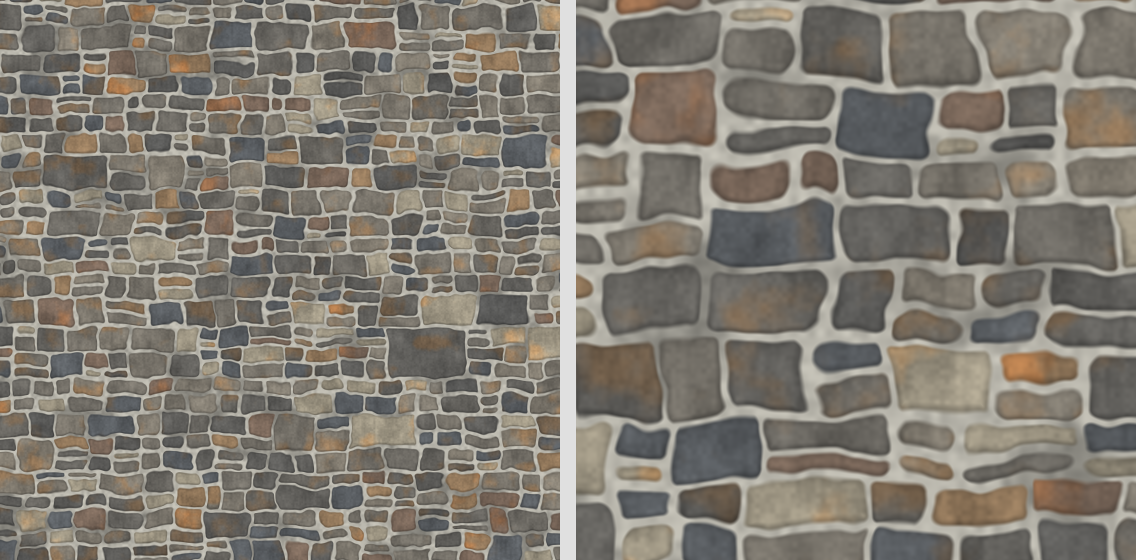
Left: the whole. Right: its middle third, enlarged.
Write a three.js fragment shader that draws this texture.

```glsl
varying vec2 vUv;

#define COURSES 12.0      // double rows up the wall
#define BLOCKS 3.0        // blocks along each course
#define ASPECT 2.0        // widest stone, relative to its height
#define MIN_SPLIT 0.075   // stones narrower than this stay whole
#define WARP 0.012        // waviness of the joints
#define JOINT_MIN 0.0014  // half width of the joints
#define JOINT_MAX 0.0040
#define CORNER 0.007      // corner rounding
#define SOFTNESS 0.0016   // edge blur
#define GRAIN 0.20        // contrast inside a stone

float hash(vec2 p) {
  vec3 q = fract(p.xyx * 0.1031);
  q += dot(q, q.yzx + 33.33);
  return fract((q.x + q.y) * q.z);
}

float noise(vec2 p) {
  vec2 i = floor(p), f = fract(p);
  f = f * f * (3.0 - 2.0 * f);
  float low = mix(hash(i), hash(i + vec2(1.0, 0.0)), f.x);
  float high = mix(hash(i + vec2(0.0, 1.0)), hash(i + vec2(1.0)), f.x);
  return mix(low, high, f.y);
}

float fbm(vec2 p) {
  float sum = 0.0, weight = 0.5;
  for (int i = 0; i < 4; i++) {
    sum += weight * noise(p);
    p = p * 2.03 + 17.3;
    weight *= 0.5;
  }
  return sum / 0.9375;
}

float pick(float seed, float salt) {
  return hash(vec2(seed * 917.0 + 3.0, salt * 13.7 + 5.0));
}

float courseEdge(float i) {
  return (i + 0.3 * (hash(vec2(i + 40.0, 9.0)) - 0.5)) / COURSES;
}

// Finds the stone around p by repeated splitting; returns its seed.
float findStone(vec2 p, out vec2 lo, out vec2 hi) {
  float course = floor(p.y * COURSES + 0.5);
  if (p.y < courseEdge(course)) course -= 1.0;
  float shift = hash(vec2(course + 60.0, 21.0));
  float block = floor(p.x * BLOCKS + shift);
  lo = vec2((block - shift) / BLOCKS, courseEdge(course));
  hi = vec2((block + 1.0 - shift) / BLOCKS, courseEdge(course + 1.0));
  float seed = hash(vec2(course + 80.0, block + 30.0));

  for (int k = 0; k < 7; k++) {
    float level = float(k);
    vec2 size = hi - lo;
    float chance = pick(seed, level);
    vec2 cut = mix(lo, hi, mix(0.36, 0.64, pick(seed, level + 20.0)));
    bool intoRows = k == 0 && chance < 0.86;
    bool wide = size.x > max(ASPECT * size.y, MIN_SPLIT);
    bool tall = size.y > 0.055 && chance < 0.4;
    bool thin = size.y > 0.034 && chance < 0.09;
    float side = 0.0;
    if (!intoRows && wide) {
      side = step(cut.x, p.x);
      if (side > 0.5) lo.x = cut.x; else hi.x = cut.x;
    } else if (intoRows || tall || thin) {
      side = step(cut.y, p.y);
      if (side > 0.5) lo.y = cut.y; else hi.y = cut.y;
    } else continue;
    seed = pick(seed, level + 40.0 + 10.0 * side);
  }
  return seed;
}

float roundedBox(vec2 p, vec2 halfSize, float radius) {
  vec2 q = abs(p) - halfSize + radius;
  return length(max(q, 0.0)) + min(max(q.x, q.y), 0.0) - radius;
}

vec3 stoneColor(float seed, vec2 p) {
  vec3 color = mix(vec3(0.33, 0.33, 0.325), vec3(0.50, 0.475, 0.43), pick(seed, 71.0));
  float kind = pick(seed, 72.0);
  if (kind < 0.05) color = vec3(0.56, 0.46, 0.35);
  else if (kind < 0.12) color = vec3(0.46, 0.39, 0.34);
  else if (kind < 0.20) color = vec3(0.59, 0.56, 0.49);
  else if (kind < 0.32) color = vec3(0.34, 0.355, 0.37);

  // Cloudy patches, upright streaks, fine grit and faint rust
  vec2 q = p + seed * 7.0;
  float patches = fbm(q * 38.0) - 0.5;
  float streaks = noise(q * vec2(230.0, 50.0)) - 0.5;
  float grit = noise(q * 330.0) - 0.5;
  color *= 1.0 + GRAIN * (2.2 * patches + 0.5 * streaks + 0.5 * grit);
  float rust = smoothstep(0.55, 0.8, fbm(q * 22.0 + 50.0));
  return mix(color, color * vec3(1.18, 1.0, 0.82), rust);
}

void main() {
  // Bend the grid so that joints are uneven
  vec2 p = vUv;
  p += WARP * (vec2(noise(vUv * 26.0), noise(vUv * 23.0 + 70.0)) - 0.5);
  p += 0.35 * WARP * (vec2(noise(vUv * 85.0 + 30.0), noise(vUv * 80.0 + 90.0)) - 0.5);

  vec2 lo, hi;
  float seed = findStone(p, lo, hi);
  float joint = mix(JOINT_MIN, JOINT_MAX, pick(seed, 81.0));
  vec2 halfSize = 0.5 * (hi - lo) - joint;
  float radius = min(CORNER * mix(0.4, 1.2, pick(seed, 82.0)), min(halfSize.x, halfSize.y));
  vec2 local = p - 0.5 * (lo + hi);
  float d = roundedBox(local, halfSize, radius);

  // Stone face with a dark rim, heavier along the bottom
  vec3 stone = stoneColor(seed, vUv);
  float rim = smoothstep(-0.005, 0.0, d);
  stone *= 1.04 - rim * mix(0.13, 0.27, smoothstep(0.3, -1.0, local.y / halfSize.y));

  // Pale mortar, dirtier in places
  vec3 mortar = vec3(0.73, 0.72, 0.68) * (0.92 + 0.16 * noise(vUv * 190.0));
  mortar *= 1.0 - 0.28 * smoothstep(0.5, 0.75, fbm(vUv * 16.0 + 11.0));

  gl_FragColor = vec4(mix(stone, mortar, smoothstep(-SOFTNESS, SOFTNESS, d)), 1.0);
}
```
